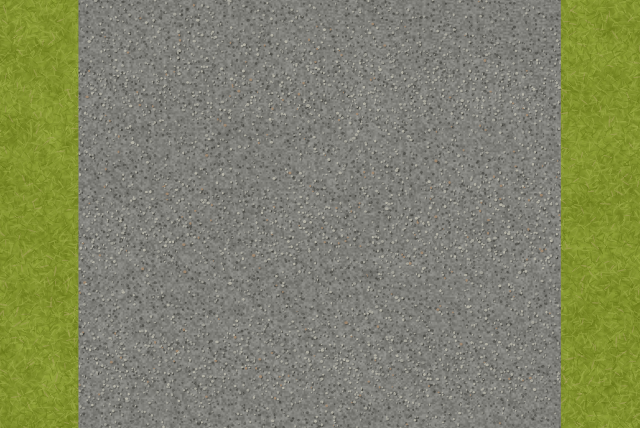
Give the GLSL for this texture, as a Shadertoy shader.

```glsl
// Draws a worn asphalt path, flecked with pale stones, between two strips of lawn.

const float ROAD_LEFT = 0.1225;
const float ROAD_RIGHT = 0.8765;
const float SLAB_HEIGHT = 0.328;

float hash(vec2 p) {
    return fract(sin(dot(p, vec2(127.1, 311.7))) * 43758.5453);
}

vec2 hash2(vec2 p) {
    return vec2(hash(p), hash(p + 37.3));
}

float valueNoise(vec2 p) {
    vec2 cell = floor(p), f = fract(p);
    f = f * f * (3.0 - 2.0 * f);
    float low = mix(hash(cell), hash(cell + vec2(1, 0)), f.x);
    float high = mix(hash(cell + vec2(0, 1)), hash(cell + vec2(1, 1)), f.x);
    return mix(low, high, f.y);
}

float fbm(vec2 p) {
    float sum = 0.0, weight = 0.5;
    for (int i = 0; i < 4; i++) {
        sum += weight * valueNoise(p);
        p = p * 2.03 + 17.1;
        weight *= 0.5;
    }
    return sum / 0.9375;
}

// Soft bump around a centre, with separate horizontal and vertical radii.
float blob(vec2 p, vec2 centre, vec2 radius) {
    vec2 d = (p - centre) / radius;
    return exp(-dot(d, d));
}

// Scattered oval stones: x is coverage, y is a random tint.
vec2 stones(vec2 p, float scale, float density, float pixel) {
    vec2 q = p * scale, cell = floor(q), result = vec2(0);
    float soft = max(pixel * scale * 0.6, 0.08);
    for (int j = -1; j <= 1; j++)
    for (int i = -1; i <= 1; i++) {
        vec2 id = cell + vec2(i, j);
        float present = step(hash(id + 5.7), density);
        vec2 d = q - id - hash2(id);
        d.x *= mix(0.75, 1.4, hash(id + 11.9));
        float radius = mix(0.18, 0.42, hash(id + 23.1));
        float cover = present * (1.0 - smoothstep(radius - soft, radius + soft, length(d)));
        if (cover > result.x) result = vec2(cover, hash(id + 71.3));
    }
    return result;
}

// Tapered blades at random angles: x is coverage, y is a random tone.
vec2 blades(vec2 p, float scale, float pixel) {
    vec2 q = p * scale, cell = floor(q), result = vec2(0, 0.5);
    float soft = max(pixel * scale * 0.6, 0.04);
    for (int j = -1; j <= 1; j++)
    for (int i = -1; i <= 1; i++) {
        vec2 id = cell + vec2(i, j);
        vec2 d = q - id - hash2(id);
        float angle = 6.2832 * hash(id + 9.2);
        vec2 along = vec2(cos(angle), sin(angle));
        float t = clamp(dot(d, along), -0.65, 0.65);
        float width = 0.13 * (1.0 - 0.6 * abs(t));
        float cover = 1.0 - smoothstep(width - soft, width + soft, length(d - along * t));
        if (cover > result.x) result = vec2(cover, hash(id + 43.8));
    }
    return result;
}

vec3 asphalt(vec2 p, float pixel) {
    // Each slab is stonier toward its lower part, and smooth just below the seam.
    float slab = fract((p.y - 0.378) / SLAB_HEIGHT);
    float band = smoothstep(0.0, 0.08, slab) * (1.0 - smoothstep(0.3, 0.75, slab));
    float patches = fbm(p * vec2(7.0, 9.0));
    float density = 0.13 + 0.16 * band + 0.16 * (patches - 0.5);
    float seam = blob(p, vec2(0.94, 0.388), vec2(0.09, 0.012))
               + blob(p, vec2(1.25, 0.386), vec2(0.08, 0.010));
    density += 0.22 * seam;

    vec3 colour = vec3(0.502, 0.502, 0.482) + 0.025 * (patches - 0.5);
    colour += 0.13 * (valueNoise(p * 260.0) - 0.5) + 0.08 * (valueNoise(p * 140.0) - 0.5);
    colour += 0.025 * seam;

    // Faint stains.
    float stain = blob(p, vec2(0.87, 0.355), vec2(0.022, 0.020))
                + 0.6 * blob(p, vec2(0.61, 0.355), vec2(0.020, 0.018))
                + 0.7 * blob(p, vec2(0.525, 0.685), vec2(0.022, 0.018))
                + 0.7 * blob(p, vec2(0.87, 0.99), vec2(0.020, 0.020));
    colour -= 0.05 * stain;

    // Pits, then stones with a shadow to the lower right.
    colour -= 0.13 * stones(p + 3.7, 120.0, 0.22, pixel).x;
    colour -= 0.10 * stones(p + vec2(-0.002, 0.002), 125.0, density, pixel).x;
    vec2 stone = stones(p, 125.0, density, pixel);
    vec3 stoneColour = mix(vec3(0.61, 0.61, 0.58), vec3(0.78, 0.77, 0.71), stone.y);
    stoneColour = mix(stoneColour, vec3(0.66, 0.55, 0.44), step(0.94, stone.y));
    return mix(colour, stoneColour, 0.85 * stone.x);
}

vec3 grass(vec2 p, float pixel) {
    float tone = 0.5 + 0.7 * (fbm(p * 16.0) - 0.5) + 0.6 * (valueNoise(p * 150.0) - 0.5);
    vec3 colour = mix(vec3(0.42, 0.48, 0.11), vec3(0.59, 0.66, 0.24), clamp(tone, 0.0, 1.0));
    for (int i = 0; i < 3; i++) {
        vec2 blade = blades(p + float(i) * 4.31, 58.0 + 17.0 * float(i), pixel);
        vec3 bladeColour = mix(vec3(0.39, 0.46, 0.08), vec3(0.66, 0.71, 0.33), blade.y);
        bladeColour = mix(bladeColour, vec3(0.68, 0.64, 0.40), step(0.95, blade.y));
        colour = mix(colour, bladeColour, 0.55 * blade.x);
    }
    return colour + 0.03 * (fbm(p * 5.0) - 0.5);
}

void mainImage(out vec4 fragColor, in vec2 fragCoord) {
    float pixel = 1.0 / iResolution.y;
    vec2 p = fragCoord * pixel;
    float x = fragCoord.x / iResolution.x;
    float edge = 0.7 / iResolution.x;
    float road = smoothstep(ROAD_LEFT - edge, ROAD_LEFT + edge, x)
               * (1.0 - smoothstep(ROAD_RIGHT - edge, ROAD_RIGHT + edge, x));
    fragColor = vec4(mix(grass(p, pixel), asphalt(p, pixel), road), 1.0);
}
```
